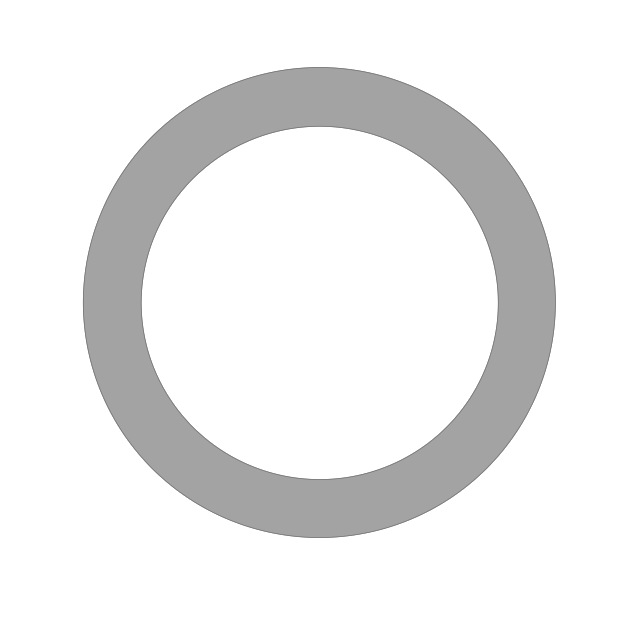
Reproduce this background procedurally as a WebGL 1 fragment shader.

```glsl
precision highp float;
// Draws a flat grey ring with fine dark rims on a white ground.

uniform vec2 u_resolution;

const vec3 GROUND_COLOR = vec3(1.0);
const vec3 RING_COLOR = vec3(0.64);
const vec3 RIM_COLOR = vec3(0.45);

const vec2 OUTER_CENTER = vec2(0.4990, 0.5273);
const vec2 OUTER_RADII = vec2(0.3694, 0.3678);
const vec2 INNER_CENTER = vec2(0.4996, 0.5267);
const vec2 INNER_RADII = vec2(0.2784, 0.2754);
const float RIM_HALF_WIDTH = 0.0006;

// Approximate signed distance to an ellipse, negative inside.
float ellipseDistance(vec2 p, vec2 radii) {
  float scaled = length(p / radii);
  float slope = length(p / (radii * radii));
  return scaled * (scaled - 1.0) / max(slope, 0.0001);
}

// Antialiased coverage of the region where the distance is negative.
float coverage(float dist, float pixel) {
  return clamp(0.5 - dist / pixel, 0.0, 1.0);
}

// Antialiased coverage of a thin line, correct below one pixel wide.
float lineCoverage(float dist, float pixel) {
  return coverage(dist - RIM_HALF_WIDTH, pixel)
       - coverage(dist + RIM_HALF_WIDTH, pixel);
}

void main() {
  float side = min(u_resolution.x, u_resolution.y);
  vec2 p = (gl_FragCoord.xy - 0.5 * u_resolution) / side + 0.5;
  float pixel = 1.0 / side;

  float outer = ellipseDistance(p - OUTER_CENTER, OUTER_RADII);
  float inner = ellipseDistance(p - INNER_CENTER, INNER_RADII);

  // Ring body between the two ellipses
  float ring = coverage(max(outer, -inner), pixel);
  vec3 color = mix(GROUND_COLOR, RING_COLOR, ring);

  // Dark rims along both edges, set just inside the ring
  float rim = lineCoverage(outer + RIM_HALF_WIDTH, pixel)
            + lineCoverage(inner - RIM_HALF_WIDTH, pixel);
  color = mix(color, RIM_COLOR, rim);

  gl_FragColor = vec4(color, 1.0);
}
```
